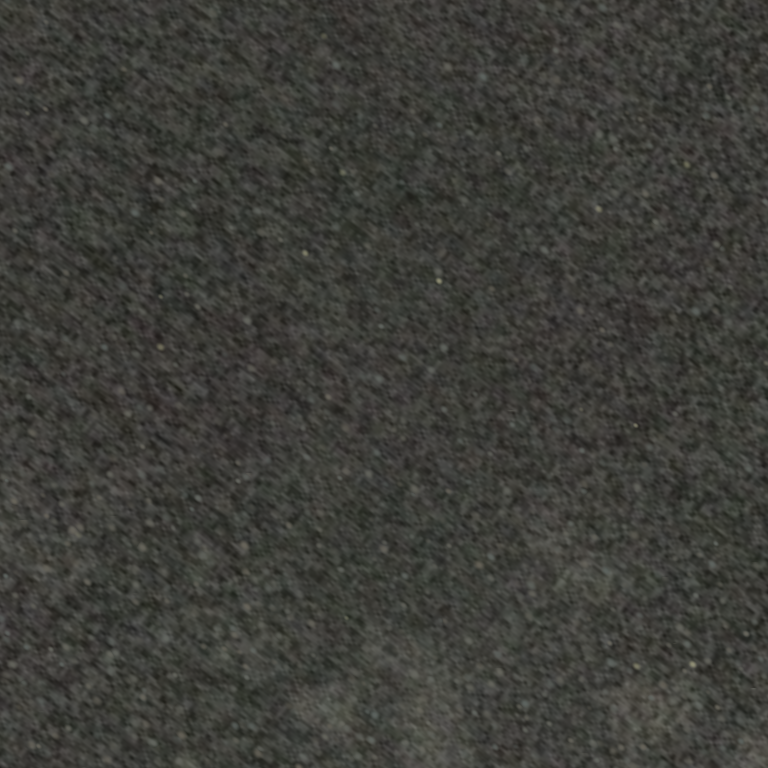
Write a WebGL 2 fragment shader that draws this texture.

```glsl
#version 300 es
precision highp float;
// Worn dark asphalt: slanted fine grain, pale stone chips, dusty patches and small pits.

uniform vec2 u_resolution;
out vec4 fragColor;

const vec3 TAR_COLOR = vec3(0.231, 0.230, 0.213);
const vec3 DUST_COLOR = vec3(0.36, 0.355, 0.325);
const vec3 CHIP_COLOR = vec3(0.41, 0.415, 0.385);
const vec3 FLECK_COLOR = vec3(0.68, 0.67, 0.54);
const vec3 PIT_COLOR = vec3(0.09, 0.085, 0.07);
const float GRAIN_ANGLE = -0.66;    // slant of the grain, in radians
const float GRAIN_SCALE = 120.0;    // grains across the canvas
const float GRAIN_CONTRAST = 0.135;
const float FINE_CONTRAST = 0.105;
const float TINT_STRENGTH = 0.016;
const float CHIP_SCALE = 62.0;
const float FLECK_SCALE = 34.0;
const float PIT_SCALE = 26.0;

// Integer hash giving three values in 0..1
vec3 hash3(vec2 cell, uint seed) {
    uvec3 v = uvec3(uvec2(ivec2(cell)), seed);
    v = v * 1664525u + 1013904223u;
    v.x += v.y * v.z; v.y += v.z * v.x; v.z += v.x * v.y;
    v ^= v >> 16u;
    v.x += v.y * v.z; v.y += v.z * v.x; v.z += v.x * v.y;
    return vec3(v >> 8u) / 16777216.0;
}

// Smooth noise, three independent channels
vec3 noise3(vec2 p, uint seed) {
    vec2 cell = floor(p);
    vec2 f = fract(p);
    f = f * f * (3.0 - 2.0 * f);
    vec3 low = mix(hash3(cell, seed), hash3(cell + vec2(1, 0), seed), f.x);
    vec3 high = mix(hash3(cell + vec2(0, 1), seed), hash3(cell + vec2(1, 1), seed), f.x);
    return mix(low, high, f.y);
}

vec3 fbm3(vec2 p, uint seed) {
    vec3 sum = vec3(0.0);
    float weight = 0.5;
    for (uint octave = 0u; octave < 4u; octave++) {
        sum += weight * noise3(p, seed + octave);
        p = mat2(1.6, 1.2, -1.2, 1.6) * p + 7.3;
        weight *= 0.5;
    }
    return sum / 0.9375;
}

// Soft elongated spots on a jittered grid; x: coverage, y: random shade
vec2 scatter(vec2 p, float chance, float radius, float stretch, uint seed) {
    vec2 home = floor(p);
    vec2 result = vec2(0.0);
    for (int j = -1; j <= 1; j++) {
        for (int i = -1; i <= 1; i++) {
            vec2 cell = home + vec2(i, j);
            vec3 place = hash3(cell, seed);
            vec3 trait = hash3(cell, seed + 1u);
            vec2 offset = (p - cell - place.xy) / vec2(stretch, 1.0);
            float size = radius * mix(0.6, 1.2, trait.x);
            float spot = 1.0 - smoothstep(0.1, 1.0, length(offset) / size);
            spot *= step(place.z, chance) * mix(0.25, 1.0, trait.y * trait.y);
            if (spot > result.x) result = vec2(spot, trait.z);
        }
    }
    return result;
}

void main() {
    vec2 uv = gl_FragCoord.xy / min(u_resolution.x, u_resolution.y);
    float c = cos(GRAIN_ANGLE), s = sin(GRAIN_ANGLE);
    vec2 slanted = mat2(c, -s, s, c) * uv + 2.0;
    float lowness = 1.0 - smoothstep(0.0, 0.6, uv.y);
    float streakiness = 1.0 - smoothstep(0.2, 0.9, uv.x);

    // Broad tone and slight hue drift
    vec3 drift = fbm3(uv * 4.0 + 3.0, 10u) - 0.5;
    vec3 color = TAR_COLOR + 0.012 * lowness + 0.03 * drift.x;
    color += vec3(0.016, -0.008, 0.008) * drift.y;

    // Small dusty patches, mostly low on the surface
    float dust = smoothstep(0.52, 0.80, fbm3(uv * 12.0 + 11.0, 20u).x);
    color = mix(color, DUST_COLOR, dust * (0.04 + 0.55 * lowness));

    // Grain: streaked on the left, rounder on the right
    float streaks = noise3(slanted * GRAIN_SCALE * vec2(0.65, 1.3), 30u).x;
    float grains = noise3(slanted * GRAIN_SCALE * vec2(0.95, 1.25), 31u).x;
    float fine = noise3(slanted * GRAIN_SCALE * vec2(1.5, 2.3), 32u).x;
    color += GRAIN_CONTRAST * (mix(grains, streaks, streakiness) - 0.5);
    color += FINE_CONTRAST * (fine - 0.5);

    // Faint coloured mottling
    vec3 tint = noise3(slanted * GRAIN_SCALE * vec2(0.35, 0.5), 40u) - 0.5;
    color += TINT_STRENGTH * (tint - dot(tint, vec3(1.0 / 3.0)));

    // Pale chips, rare bright flecks and dark pits
    vec2 chip = scatter(slanted * CHIP_SCALE, 0.13 + 0.32 * lowness, 0.40, 1.4, 50u);
    vec3 chipColor = CHIP_COLOR + vec3(0.025, 0.0, -0.015) * (chip.y * 2.0 - 1.0);
    color = mix(color, chipColor, 0.85 * chip.x);
    vec2 fleck = scatter(slanted * FLECK_SCALE, 0.016, 0.20, 1.3, 60u);
    color = mix(color, FLECK_COLOR, 0.9 * fleck.x);
    vec2 pit = scatter(slanted * PIT_SCALE, 0.01 + 0.03 * (1.0 - lowness), 0.32, 1.4, 70u);
    color = mix(color, PIT_COLOR, 0.85 * pit.x);

    fragColor = vec4(clamp(color, 0.0, 1.0), 1.0);
}
```
